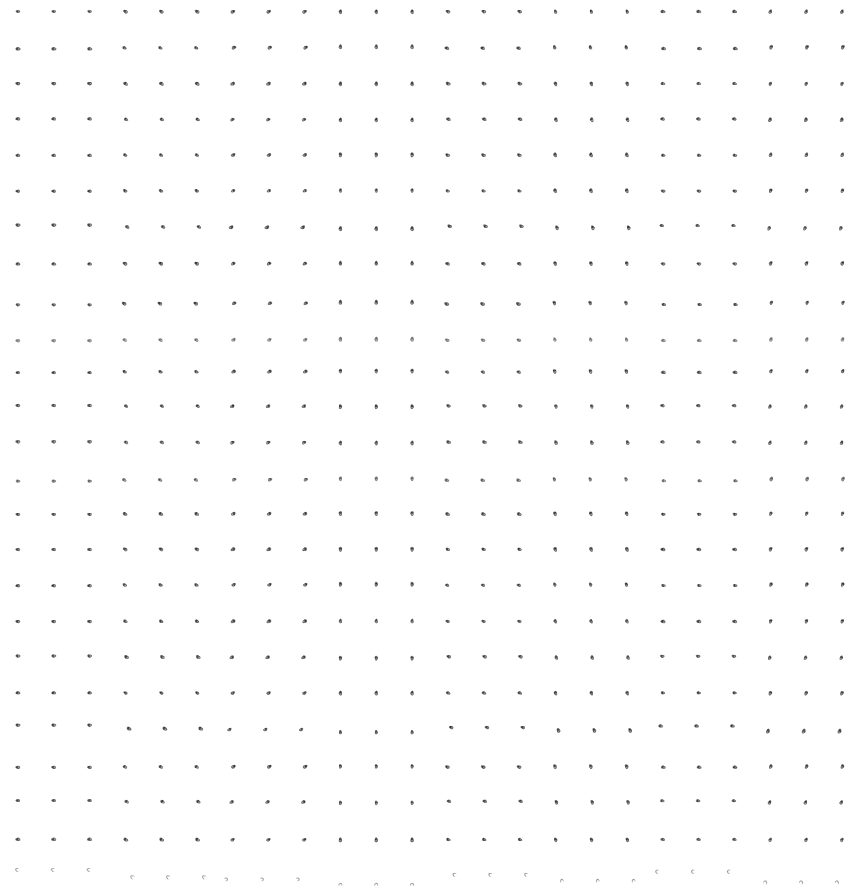
This pattern is drawn by a Shadertoy shader. Its source:

```glsl
// Tiny grey seed-like specks on white, 24 across and 25 down.
// Every three columns share one tilt and drift; each row slides the specks a
// little along that drift and varies their size, wear and shading by hash.

float hash(vec2 p) {
    vec3 q = fract(vec3(p.xyx) * 0.1031);
    q += dot(q, q.yzx + 33.33);
    return fract((q.x + q.y) * q.z);
}

float bump(float x, float center, float sharpness) {
    return exp(-sharpness * (x - center) * (x - center));
}

mat2 rotation(float a) {
    return mat2(cos(a), -sin(a), sin(a), cos(a));
}

// Approximate signed distance to an ellipse.
float ellipse(vec2 p, vec2 r) {
    return (length(p / r) - 1.0) * min(r.x, r.y);
}

// Height of a row inside its cell: near the top, sagging at a few rows.
float rowHeight(float row) {
    float sag = 0.17 * bump(row, 8.55, 0.7) + 0.07 * bump(row, 12.9, 1.5)
              + 0.05 * bump(row, 21.0, 2.0) + 0.15 * bump(row, 24.0, 0.35);
    return 0.17 - sag + 0.02 * (hash(vec2(row, 3.0)) - 0.5);
}

// Coverage in y and grey level in x of one speck; its head points along +x.
vec2 speck(vec2 p, vec2 seed, float hollow, float pixel) {
    vec2 size = vec2(0.06, 0.043) * (0.92 + 0.16 * hash(seed));
    float angle = atan(p.y, p.x);
    float wobble = 0.003 * cos(3.0 * angle + 6.283 * hash(seed + 7.0));
    float d = ellipse(p, size) + wobble;
    float cover = clamp(0.5 - d / pixel, 0.0, 1.0);

    // Dark head and rim, paler mottled belly.
    float belly = smoothstep(0.02, -0.03, p.x) * smoothstep(0.0, -0.025, d);
    float mottle = hash(floor(p * 70.0) + seed * 5.0) - 0.5;
    float grey = mix(0.26, 0.58, belly) + 0.12 * mottle;

    // Worn specks keep only a thin arc of their rim.
    float arc = clamp(0.5 - (abs(d) - 0.01) / pixel, 0.0, 1.0)
              * smoothstep(-0.04, 0.03, p.x);
    return vec2(grey, mix(cover, 0.6 * arc, hollow));
}

void mainImage(out vec4 fragColor, in vec2 fragCoord) {
    // Grid cells, with rows numbered from the top.
    vec2 grid = fragCoord / iResolution.xy * vec2(24.0, 25.0);
    vec2 cell = floor(grid);
    float row = 24.0 - cell.y;
    int group = int(clamp(cell.x / 3.0, 0.0, 7.0));
    vec2 seed = vec2(float(group), row);
    float pixel = 25.0 / iResolution.y;

    // Tilt and drift direction per column group, in degrees.
    float tilt = float[8](175.0, 150.0, 30.0, 90.0, 158.0, 110.0, 170.0, 65.0)[group];
    float drift = float[8](90.0, 0.0, 195.0, 270.0, 20.0, -30.0, 130.0, 225.0)[group];

    // Slide along the drift: slight in most rows, strong near the bottom.
    float slide = 0.07 * (hash(vec2(row, 11.0)) - 0.5)
                + 0.06 * bump(row, 6.0, 3.0) + 0.1 * bump(row, 20.0, 3.0)
                + 0.21 * bump(row, 24.0, 3.0);
    vec2 center = vec2(0.0, rowHeight(row))
                + slide * vec2(cos(radians(drift)), sin(radians(drift)));
    vec2 p = rotation(radians(tilt)) * (fract(grid) - 0.5 - center);

    // Fainter rows, and a worn last row.
    float hollow = bump(row, 24.0, 6.0);
    float fade = 1.0 - 0.25 * bump(row, 9.0, 4.0) - 0.2 * bump(row, 12.7, 3.0);
    vec2 mark = speck(p, seed, hollow, pixel);

    fragColor = vec4(vec3(mix(1.0, mark.x, mark.y * fade)), 1.0);
}
```
